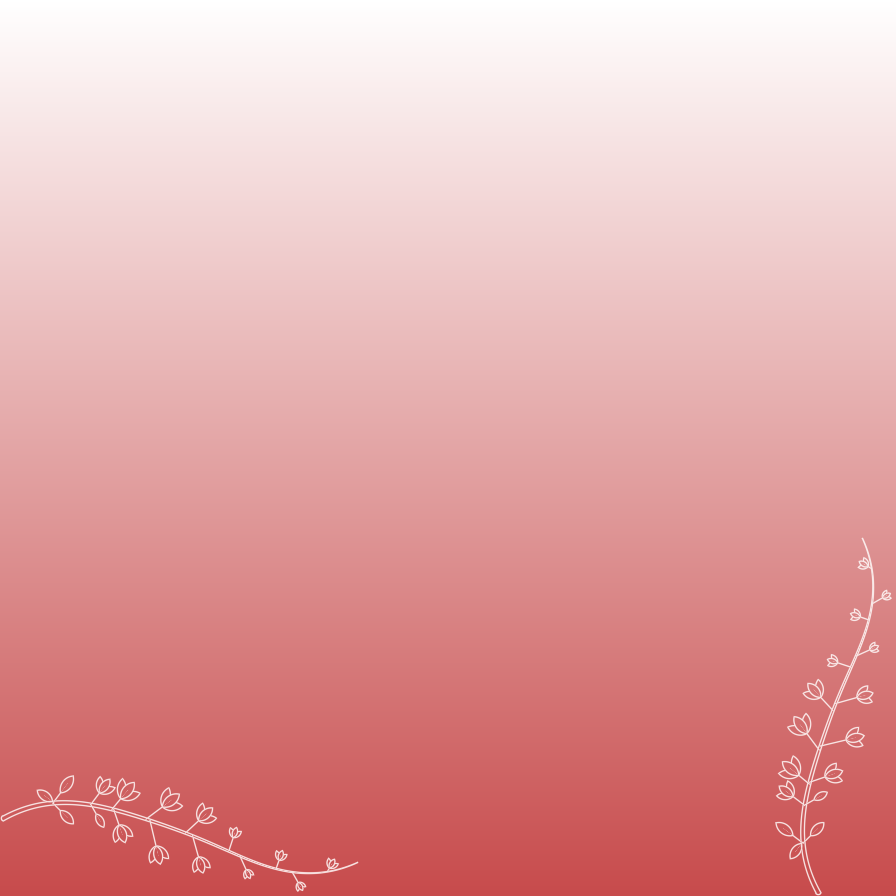
Write a three.js fragment shader that draws this background.

```glsl
// Draws a white-to-red gradient with two finely outlined blossom sprigs in the lower corners.
varying vec2 vUv;

const vec3 SKY_WHITE = vec3(1.0);
const vec3 DEEP_RED = vec3(0.78, 0.292, 0.295);
const vec3 INK_WHITE = vec3(1.0, 0.985, 0.98);
const float STEM_START = 0.004;
const float STEM_END = 0.399;

float bell(float x, float center, float width) {
  float t = (x - center) / width;
  return exp(-t * t);
}

// Distance to a segment from a to b
float segmentDistance(vec2 p, vec2 a, vec2 b) {
  vec2 pa = p - a;
  vec2 ba = b - a;
  return length(pa - ba * clamp(dot(pa, ba) / dot(ba, ba), 0.0, 1.0));
}

// Pointed leaf from the origin along +x, as two crossed circles
float leafDistance(vec2 p, float halfLength, float halfWidth) {
  float radius = (halfLength * halfLength + halfWidth * halfWidth) / (2.0 * halfWidth);
  return length(vec2(p.x - halfLength, abs(p.y) + radius - halfWidth)) - radius;
}

vec2 rotate(vec2 p, float angle) {
  float c = cos(angle);
  float s = sin(angle);
  return vec2(c * p.x + s * p.y, c * p.y - s * p.x);
}

// Height of the S-shaped stem
float stemHeight(float x) {
  float d = x - 0.0716;
  return 0.1042 + 24.3 * d * d * (d / 3.0 - 0.1348) + 0.0068 * bell(x, 0.232, 0.0716);
}

// Outline of the tapering stem
float stemOutline(vec2 p) {
  float x = clamp(p.x, STEM_START, STEM_END);
  float slope = (stemHeight(x + 0.001) - stemHeight(x - 0.001)) / 0.002;
  float across = (p.y - stemHeight(x)) / sqrt(1.0 + slope * slope);
  float halfWidth = mix(0.0025, 0.0001, x / STEM_END);
  return abs(length(vec2(p.x - x, across)) - halfWidth);
}

// Twig that ends in a leaf (fan = 0) or in three spread petals
float twigOutline(vec2 p, vec2 base, vec2 offset, float size, float fan) {
  vec2 axis = normalize(offset);
  vec2 calyx = base + offset - axis * size;
  float twig = segmentDistance(p, base, calyx);

  vec2 local = p - calyx;
  local = vec2(dot(local, axis), dot(local, vec2(-axis.y, axis.x)));
  float front = leafDistance(local, size, size * 0.46);
  vec2 mirrored = vec2(local.x, abs(local.y));
  float side = leafDistance(rotate(mirrored, fan), size * 0.95, size * 0.4);
  float petals = min(abs(front), max(abs(side), -front));

  float vein = segmentDistance(local, vec2(0.0), vec2(size * 1.1, 0.0));
  return min(min(twig, petals), vein + 0.0008);
}

// Position along the stem of the twig with index i
float twigPosition(float i, float stretch) {
  return 0.0573 + 0.0286 * i + stretch * i * i + 0.013 * bell(i, 1.0, 0.7);
}

float sprigDistance(vec2 p) {
  float d = stemOutline(p);

  // Extra leaf at the foot
  d = min(d, twigOutline(p, vec2(0.0599, 0.1045), vec2(-0.0098, 0.0072), 0.0105, 0.0));

  for (int n = 0; n < 8; n++) {
    float i = float(n);
    float size = mix(0.0118, 0.0057, smoothstep(3.5, 5.2, i)) - 0.0022 * bell(i, 1.0, 0.5);

    // Twigs above the stem
    float x = twigPosition(i, 0.0022);
    vec2 rise = vec2(
      mix(0.0156, 0.0052, smoothstep(3.0, 5.0, i)) + 0.0156 * bell(i, 3.5, 1.0),
      0.0208 - 0.0059 * max(i - 5.0, 0.0));
    d = min(d, twigOutline(p, vec2(x, stemHeight(x)), rise, size, 0.6 * step(0.5, i)));

    // Twigs below the stem
    if (n < 7) {
      x = twigPosition(i, 0.0027);
      vec2 drop = vec2(0.0091 + 0.0065 * exp(-2.0 * i), -0.0156 - 0.0234 * bell(i, 3.2, 1.4));
      d = min(d, twigOutline(p, vec2(x, stemHeight(x)), drop, size * 0.88, 0.55 * step(1.5, i)));
    }
  }
  return d;
}

// Soft hairline
float strokeMask(float d) {
  return 1.0 - smoothstep(0.0, 0.0015, d);
}

void main() {
  vec3 color = mix(DEEP_RED, SKY_WHITE, vUv.y);

  // One sprig lies at the left, the same one stands upright at the right
  float sprigs = min(sprigDistance(vUv), sprigDistance(vec2(vUv.y, 1.0 - vUv.x)));
  color = mix(color, INK_WHITE, 0.85 * strokeMask(sprigs));

  gl_FragColor = vec4(color, 1.0);
}
```
